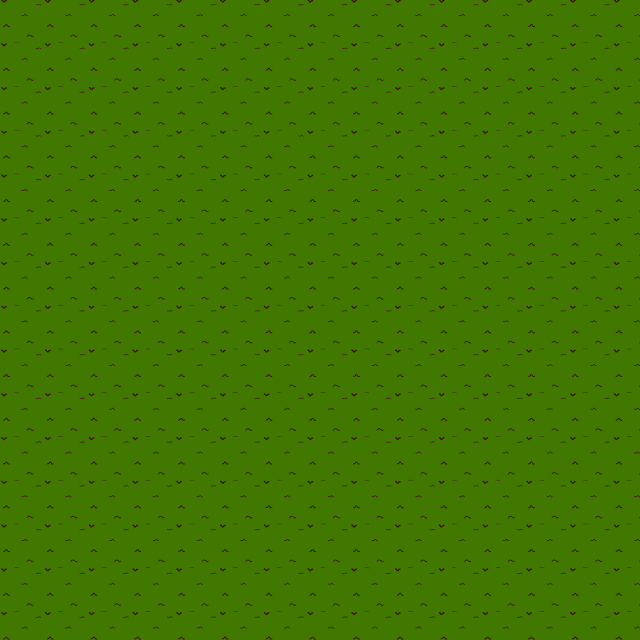
Write a Shadertoy shader that draws this pattern.

```glsl
// Small dark wavy grass ticks repeated on a flat green field.

const float CANVAS = 512.0;  // design units along the canvas height
const float TILE = 35.0;     // repeat size in design units
const int MARKS = 6;
const vec3 GRASS = vec3(0.25, 0.47, 0.005);
const vec3 INK = vec3(0.235, 0.03, 0.035);

// Centre x, centre y (downwards), half length, half thickness
const vec4 PLACE[MARKS] = vec4[MARKS](
    vec4( 3.3,  0.8, 2.2, 0.52),
    vec4(13.5, 34.2, 1.8, 0.22),
    vec4(30.8,  3.7, 2.1, 0.28),
    vec4(19.7, 12.1, 2.4, 0.29),
    vec4( 5.2, 20.5, 2.6, 0.38),
    vec4(24.1, 28.5, 2.7, 0.33));

// Bump height, bump offset, ripple height, ink break-up
const vec4 SHAPE[MARKS] = vec4[MARKS](
    vec4(-1.2,  0.0, 0.10, 0.05),
    vec4( 0.2, -0.8, 0.10, 0.60),
    vec4( 0.3,  0.9, 0.15, 0.35),
    vec4( 0.7,  0.5, 0.15, 0.20),
    vec4( 1.5, -0.2, 0.12, 0.05),
    vec4( 1.3, -0.7, 0.25, 0.15));

// Nearest copy of a point in a square repeat
vec2 wrapCentred(vec2 p, float size) {
    return mod(p + 0.5 * size, size) - 0.5 * size;
}

// Curve height and slope at x
vec2 tickCurve(float x, vec4 shape) {
    float u = x - shape.y;
    float bump = shape.x * exp(-u * u);
    float height = bump - 0.45 * shape.x + shape.z * sin(2.6 * x);
    float slope = -2.0 * u * bump + 2.6 * shape.z * cos(2.6 * x);
    return vec2(height, slope);
}

// Coverage of a stroke, also when it is thinner than one pixel
float strokeCoverage(float dist, float halfWidth, float pixel) {
    float limit = min(1.0, 2.0 * halfWidth / pixel);
    return clamp((halfWidth - dist) / pixel + 0.5, 0.0, limit);
}

// Layered sines give uneven ink along a stroke
float unevenInk(float x, float amount) {
    float wave = 0.6 * sin(3.4 * x + 0.8) + 0.4 * sin(5.7 * x);
    return 1.0 - amount * (0.5 - 0.5 * wave);
}

float tick(vec2 p, float halfLength, float halfWidth, vec4 shape, float pixel) {
    vec2 curve = tickCurve(p.x, shape);
    float dist = abs(p.y - curve.x) / sqrt(1.0 + curve.y * curve.y);
    float ends = clamp((halfLength - abs(p.x)) / pixel + 0.5, 0.0, 1.0);
    return strokeCoverage(dist, halfWidth, pixel) * ends * unevenInk(p.x, shape.w);
}

void mainImage(out vec4 fragColor, in vec2 fragCoord) {
    float pixel = CANVAS / iResolution.y;
    // The repeat starts at the upper left corner
    vec2 p = vec2(fragCoord.x, iResolution.y - fragCoord.y) * pixel;

    float ink = 0.0;
    for (int i = 0; i < MARKS; i++) {
        vec2 q = wrapCentred(p - PLACE[i].xy, TILE) * vec2(1.0, -1.0);
        ink = max(ink, tick(q, PLACE[i].z, PLACE[i].w, SHAPE[i], pixel));
    }
    fragColor = vec4(mix(GRASS, INK, ink), 1.0);
}
```
